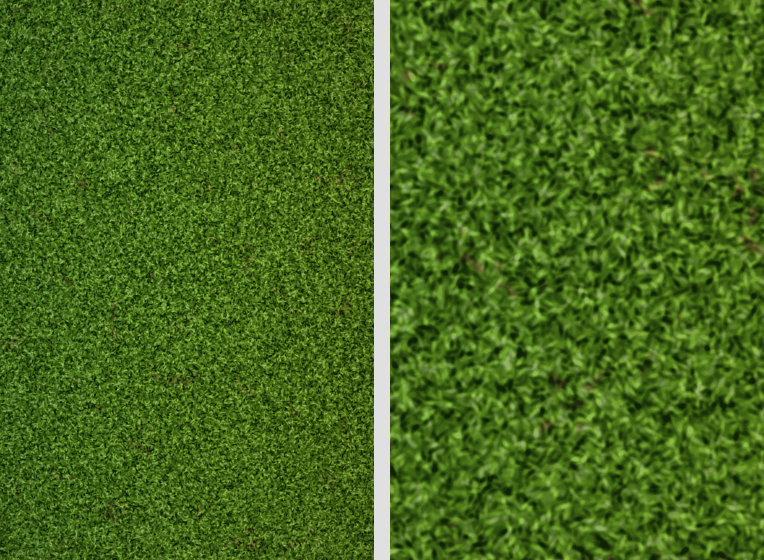
Left: the whole. Right: its middle third, enlarged.
Reproduce this texture procedurally as a Shadertoy shader.

```glsl
vec2 hash2(vec2 p) {
    vec3 q = fract(p.xyx * vec3(0.1031, 0.1030, 0.0973));
    q += dot(q, q.yzx + 33.33);
    return fract((q.xx + q.yz) * q.zy);
}

vec2 gradientAt(vec2 cell) {
    float angle = 6.2832 * hash2(cell + 7.0).x;
    return vec2(cos(angle), sin(angle));
}

float gradientNoise(vec2 p) {
    vec2 i = floor(p), f = p - i;
    vec2 u = f * f * f * (f * (f * 6.0 - 15.0) + 10.0);
    vec2 e = vec2(1.0, 0.0);
    float low = mix(dot(gradientAt(i), f), dot(gradientAt(i + e.xy), f - e.xy), u.x);
    float high = mix(dot(gradientAt(i + e.yx), f - e.yx), dot(gradientAt(i + e.xx), f - e.xx), u.x);
    return mix(low, high, u.y);
}

// Sum of short, randomly turned blades, each lighter or darker than the mean
float blades(vec2 p, float seed) {
    vec2 home = floor(p);
    float light = 0.0;
    for (int y = -1; y <= 1; y++) {
        for (int x = -1; x <= 1; x++) {
            vec2 cell = home + vec2(x, y);
            vec2 jitter = hash2(cell + seed);
            vec2 traits = hash2(cell + seed + 51.7);
            vec2 d = p - cell - mix(vec2(0.2), vec2(0.8), jitter);
            float angle = 3.1416 * traits.x;
            vec2 along = vec2(cos(angle), sin(angle));
            vec2 r = vec2(dot(d, along) / 1.15, dot(d, vec2(-along.y, along.x)) / 0.55);
            float body = max(0.0, 1.0 - dot(r, r));
            light += (2.0 * traits.y - 1.0) * body * body;
        }
    }
    return light;
}

// Shadow gaps through mid green to sunlit tips
vec3 grassColour(float light) {
    vec3 c = mix(vec3(0.06, 0.13, 0.02), vec3(0.10, 0.20, 0.03), smoothstep(-2.5, -1.7, light));
    c = mix(c, vec3(0.17, 0.29, 0.05), smoothstep(-1.7, -0.9, light));
    c = mix(c, vec3(0.24, 0.38, 0.07), smoothstep(-0.9, -0.15, light));
    c = mix(c, vec3(0.31, 0.47, 0.09), smoothstep(-0.15, 0.5, light));
    c = mix(c, vec3(0.36, 0.52, 0.13), smoothstep(0.5, 1.0, light));
    c = mix(c, vec3(0.43, 0.60, 0.18), smoothstep(1.0, 1.5, light));
    return mix(c, vec3(0.54, 0.71, 0.29), smoothstep(1.6, 2.7, light));
}

void mainImage(out vec4 fragColor, in vec2 fragCoord) {
    vec2 p = fragCoord / iResolution.y;
    vec2 fromCentre = fragCoord / iResolution.xy - 0.5;
    mat2 turn = mat2(0.8, 0.6, -0.6, 0.8);

    // Two crossed layers of blades over faint clumps
    float light = blades(p * 215.0 + 20.0, 3.0) + blades(turn * p * 250.0 + 300.0, 91.0);
    light += 0.5 * gradientNoise(p * 115.0 + 40.0);
    light += 0.1 * gradientNoise(p * vec2(38.0, 22.0) + 9.0);
    light /= 0.54;
    vec3 colour = grassColour(light);

    // Some lit blades are dull and pale
    float pale = smoothstep(0.02, 0.2, gradientNoise(turn * p * 150.0 + 77.0));
    colour = mix(colour, colour * vec3(1.04, 0.94, 1.0) + vec3(0.0, 0.0, 0.08),
                 pale * smoothstep(0.0, 0.7, light));

    // Sparse flecks of bare brown thatch
    float patches = gradientNoise(p * 17.0 + 63.0) + 0.8 * gradientNoise(turn * p * 120.0 + 130.0);
    float thatch = smoothstep(0.46, 0.75, patches);
    float tone = dot(colour, vec3(0.3, 0.6, 0.1));
    colour = mix(colour, tone * vec3(0.98, 0.85, 0.42), 0.65 * thatch);

    // Cooler left side, warmer right side, darker corners
    float warmth = fromCentre.x + 0.2 * gradientNoise(p * 3.0 + 5.0);
    colour *= 1.0 + warmth * vec3(0.09, 0.0, -0.2);
    colour *= 1.04 - 0.3 * dot(fromCentre, fromCentre);

    fragColor = vec4(clamp(colour, 0.0, 1.0), 1.0);
}
```
